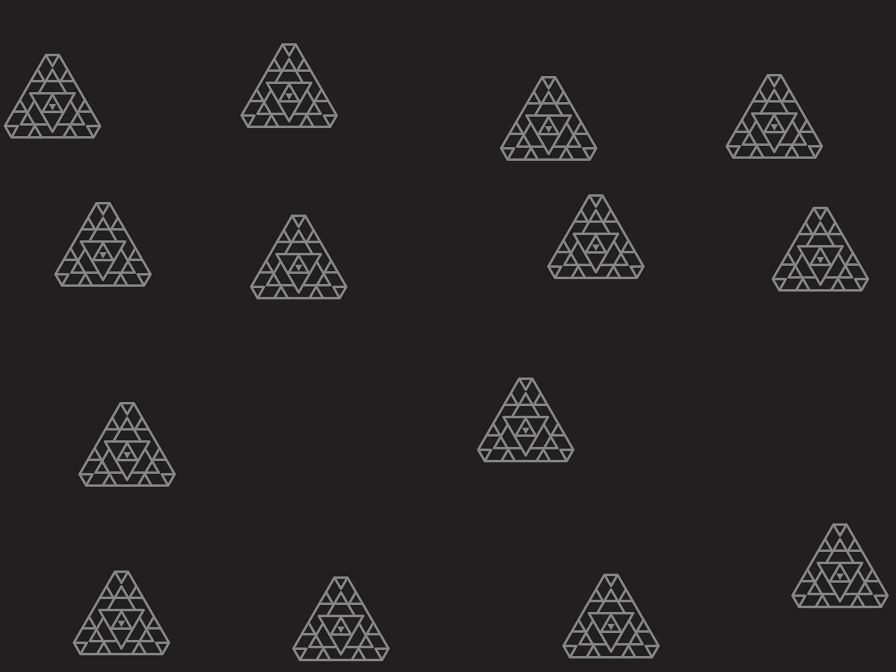
This pattern is drawn by a WebGL 2 fragment shader. Its source:

```glsl
#version 300 es
precision highp float;

uniform vec2 u_resolution;
out vec4 fragColor;

const vec3 GROUND = vec3(0.130, 0.120, 0.123);
const vec3 HALO = vec3(0.100, 0.090, 0.090);
const vec3 LINE = vec3(0.530, 0.535, 0.540);

const vec2 GRID = vec2(4.0);            // cells across the canvas
const vec2 JITTER = vec2(0.27, 0.22);   // largest shift, in cells
const float INRADIUS = 0.0465;          // emblem size, in canvas heights
const float LINE_WIDTH = 0.0037;        // in canvas heights
const float HALO_WIDTH = 0.0016;
const float CENTROID_DROP = 0.32;       // centroid below emblem middle, in inradii
const float CORE_INRADIUS = 0.07;
const float SPARSE_ROW = 1.0;           // row with every second cell empty

float hash(vec2 p) {
    return fract(sin(dot(p, vec2(127.1, 311.7))) * 43758.5453);
}

float segment(vec2 p, vec2 a, vec2 b) {
    vec2 ab = b - a;
    return length(p - a - ab * clamp(dot(p - a, ab) / dot(ab, ab), 0.0, 1.0));
}

// Fold the plane into one half of the top corner's sector
vec2 foldTriangle(vec2 p) {
    const vec2 mirror = vec2(0.5, -0.8660254);
    p.x = abs(p.x);
    p -= 2.0 * max(dot(p, mirror), 0.0) * mirror;
    return vec2(abs(p.x), p.y);
}

// Distance to the line work, in inradii
float emblemLines(vec2 p) {
    const vec2 corner = vec2(0.21, 1.636);

    // Clipped outline and notch at each corner
    float d = segment(p, corner, vec2(0.866, 0.5));
    d = min(d, segment(p, corner, vec2(0.0, corner.y)));
    d = min(d, segment(p, corner, vec2(0.0, 1.28)));

    // Chevron, crossbar and slash
    d = min(d, segment(p, vec2(0.0, 1.17), vec2(0.44, 0.41)));
    d = min(d, segment(p, vec2(0.0, 0.8), vec2(0.693, 0.8)));
    d = min(d, segment(p, vec2(0.476, 1.175), vec2(0.26, 0.8)));

    // Nested inverted and upright triangles
    d = min(d, segment(p, vec2(0.0, 0.41), vec2(0.71, 0.41)));
    return min(d, segment(p, vec2(0.0, 0.37), vec2(0.16, 0.0925)));
}

void main() {
    vec2 uv = gl_FragCoord.xy / u_resolution;
    float aspect = u_resolution.x / u_resolution.y;
    float pixel = 1.0 / u_resolution.y;

    // One shifted emblem per cell, with gaps in the sparse row
    vec2 cell = floor(uv * GRID);
    vec2 shift = vec2(hash(cell + 3.7), hash(cell + 19.3)) * 2.0 - 1.0;
    vec2 center = (cell + 0.5 + shift * JITTER) / GRID;
    bool vacant = cell.y == SPARSE_ROW && mod(cell.x, 2.0) == 1.0;

    vec2 p = (uv - center) * vec2(aspect, 1.0) / INRADIUS;
    p = foldTriangle(p + vec2(0.0, CENTROID_DROP));

    // Strokes and solid core, in canvas heights
    float strokes = emblemLines(p) * INRADIUS - 0.5 * LINE_WIDTH;
    float core = (p.y - CORE_INRADIUS) * INRADIUS;
    float d = vacant ? 1.0 : min(strokes, core);

    float ink = 1.0 - smoothstep(-0.7 * pixel, 0.7 * pixel, d);
    float halo = 1.0 - smoothstep(0.5 * HALO_WIDTH, 1.5 * HALO_WIDTH, d);
    vec3 color = mix(GROUND, HALO, halo);
    fragColor = vec4(mix(color, LINE, ink), 1.0);
}
```
